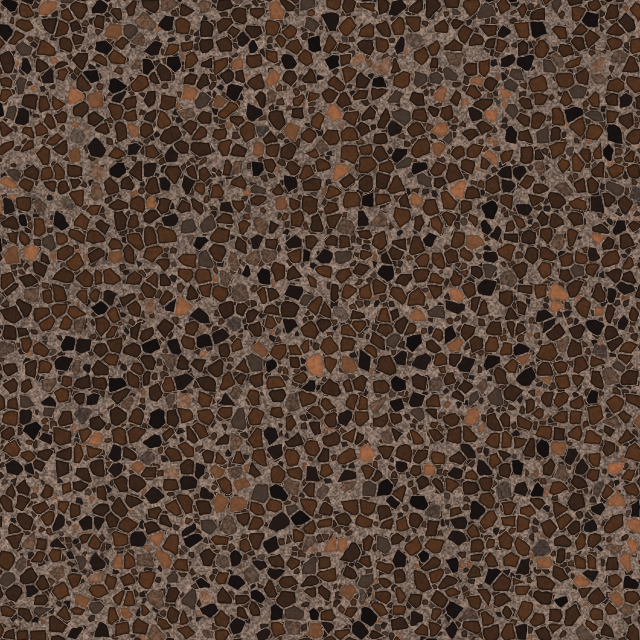
This texture is drawn by a three.js fragment shader. Its source:

```glsl
// Brown terrazzo: angular dark, brown and copper stone chips in speckled grey-beige cement.
varying vec2 vUv;

float hash21(vec2 p) {
  vec3 a = fract(p.xyx * 0.1031);
  a += dot(a, a.yzx + 33.33);
  return fract((a.x + a.y) * a.z);
}

vec2 hash22(vec2 p) {
  vec3 a = fract(p.xyx * vec3(0.1031, 0.1030, 0.0973));
  a += dot(a, a.yzx + 33.33);
  return fract((a.xx + a.yz) * a.zy);
}

float noise(vec2 p) {
  vec2 i = floor(p), f = fract(p);
  f = f * f * (3.0 - 2.0 * f);
  return mix(mix(hash21(i), hash21(i + vec2(1.0, 0.0)), f.x),
             mix(hash21(i + vec2(0.0, 1.0)), hash21(i + 1.0), f.x), f.y);
}

float smoothMin(float a, float b, float k) {
  float h = max(k - abs(a - b), 0.0) / k;
  return min(a, b) - h * h * k * 0.25;
}

vec2 seedOf(vec2 cell) { return cell + 0.12 + 0.76 * hash22(cell); }

float weightOf(vec2 cell) { return 0.15 * hash21(cell + 71.0); }

// Depth inside a chip, in cells: a weighted Voronoi cell, inset and trimmed by random cuts.
float chipDepth(vec2 p, out vec2 id) {
  vec2 base = floor(p);
  float best = 1e5;
  for (int y = -2; y <= 2; y++)
  for (int x = -2; x <= 2; x++) {
    vec2 cell = base + vec2(float(x), float(y));
    vec2 r = seedOf(cell) - p;
    float power = dot(r, r) - weightOf(cell);
    if (power < best) { best = power; id = cell; }
  }

  // Straight borders shared with the neighbouring cells
  vec2 seed = seedOf(id);
  float depth = 1.0;
  for (int y = -2; y <= 2; y++)
  for (int x = -2; x <= 2; x++) {
    vec2 cell = base + vec2(float(x), float(y));
    vec2 other = seedOf(cell);
    float gap = length(other - seed);
    if (gap > 0.01) {
      vec2 r = other - p;
      float border = (dot(r, r) - weightOf(cell) - best) / (2.0 * gap);
      depth = smoothMin(depth, border - 0.05, 0.05);
    }
  }

  // Five cuts, closer together across the long axis of the chip
  float axis = 6.2832 * hash21(id + 13.0);
  float squeeze = mix(0.5, 1.0, hash21(id + 29.0));
  for (int k = 0; k < 5; k++) {
    vec2 h = hash22(id + 37.0 + 11.0 * float(k));
    float angle = axis + 1.2566 * (float(k) + 0.7 * (h.x - 0.5));
    float reach = mix(0.34, 0.64, h.y) * mix(1.0, squeeze, abs(sin(angle - axis)));
    float cut = reach - dot(p - seed, vec2(cos(angle), sin(angle)));
    depth = smoothMin(depth, cut, 0.05);
  }
  return depth;
}

// Stone colour of one chip, with a darker rim
vec3 chipColor(vec2 id, float depth, float mottle) {
  float kind = hash21(id + 101.0), shade = hash21(id + 149.0);
  vec3 body = mix(vec3(0.20, 0.135, 0.10), vec3(0.33, 0.205, 0.125), shade);
  float rim = 0.52;
  if (kind < 0.17) {
    body = mix(vec3(0.075, 0.06, 0.06), vec3(0.14, 0.10, 0.085), shade);
    rim = 0.85;
  } else if (kind < 0.22) {
    body = vec3(0.27, 0.215, 0.18);
    rim = 0.75;
  } else if (kind > 0.94) {
    body = mix(vec3(0.42, 0.28, 0.19), vec3(0.62, 0.40, 0.27), shade);
    rim = 0.85;
  }
  return body * mix(rim, 1.0, smoothstep(0.01, 0.13, depth)) * (0.86 + 0.28 * mottle);
}

void main() {
  float fine = noise(vUv * 420.0), coarse = noise(vUv * 190.0 + 40.0);
  float mottle = mix(fine, coarse, 0.5);

  // Cement with fine sand and slow changes of tone
  float sand = 0.62 * (fine - 0.5) + 0.28 * (coarse - 0.5);
  float cloud = 0.10 * (noise(vUv * 7.0) - 0.5);
  vec3 color = vec3(0.475, 0.402, 0.357) * (1.0 + sand + cloud);

  // Large chips with slightly rough edges, and small shards in the gaps
  vec2 p = vUv * 36.0 + 5.0;
  p += 0.07 * (vec2(noise(p * 4.0), noise(p * 4.0 + 60.0)) - 0.5);
  vec2 bigId, shardId;
  float big = chipDepth(p, bigId);
  float shard = chipDepth(p * 2.2 + 200.0, shardId) / 2.2;
  shard = min(shard, -big - 0.06);

  float shardMask = smoothstep(-0.035, 0.035, shard) * step(hash21(shardId + 5.0), 0.5);
  color = mix(color, chipColor(shardId, shard, mottle), 0.9 * shardMask);

  // A few chips lie half buried and look faded
  float solid = mix(0.55, 1.0, step(0.07, hash21(bigId + 211.0)));
  float bigMask = smoothstep(-0.035, 0.035, big) * solid;
  color = mix(color, chipColor(bigId, big, mottle), bigMask);

  gl_FragColor = vec4(color, 1.0);
}
```
